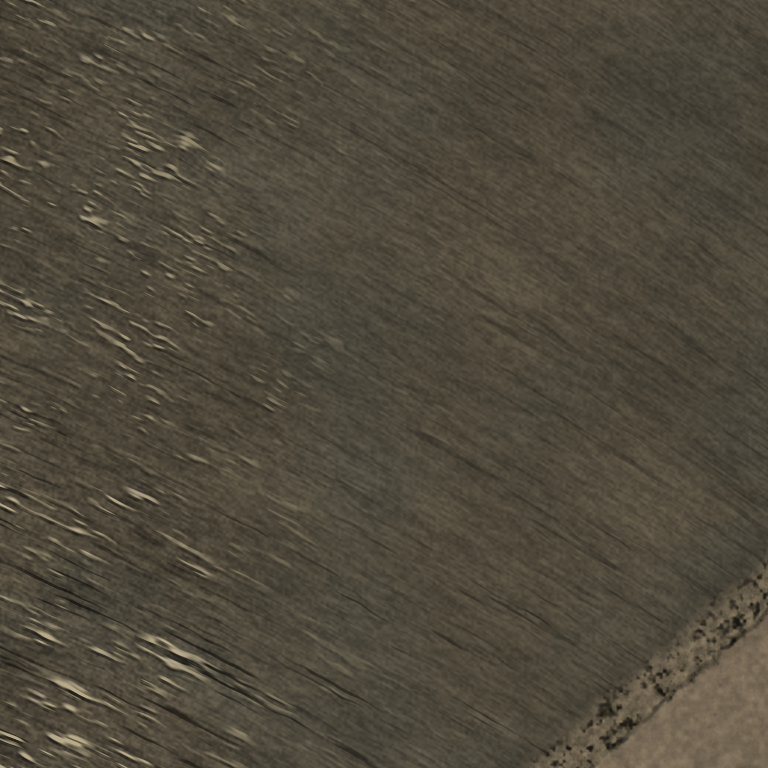
This texture is drawn by a Shadertoy shader. Its source:

```glsl
#define SOIL vec3(0.310, 0.281, 0.228)
#define SOIL_GREY vec3(0.296, 0.280, 0.234)
#define STRAW vec3(0.72, 0.67, 0.54)
#define TRACK vec3(0.465, 0.410, 0.335)
#define VERGE vec3(0.425, 0.380, 0.305)
#define GRAIN 0.50
#define FURROW_DEPTH 0.52
#define STRAW_AMOUNT 1.0
#define VERGE_START 0.450
#define TRACK_START 0.507

float hash(vec2 cell) {
    vec3 h = fract(vec3(cell.xyx) * 0.1031);
    h += dot(h, h.yzx + 33.33);
    return fract((h.x + h.y) * h.z);
}

float noise(vec2 p) {
    vec2 cell = floor(p), f = fract(p);
    f = f * f * (3.0 - 2.0 * f);
    float low = mix(hash(cell), hash(cell + vec2(1, 0)), f.x);
    float high = mix(hash(cell + vec2(0, 1)), hash(cell + vec2(1, 1)), f.x);
    return mix(low, high, f.y);
}

float fbm(vec2 p) {
    float sum = 0.0, weight = 0.5;
    for (int i = 0; i < 4; i++) {
        sum += weight * noise(p);
        p = mat2(1.6, 1.2, -1.2, 1.6) * p + 17.3;
        weight *= 0.5;
    }
    return sum / 0.9375;
}

// Furrow space: x runs along the furrows, y across them
vec2 furrowSpace(vec2 p) {
    float across = p.y + 0.45 * p.x + 0.12 * p.x * p.x;
    across += 0.006 * (fbm(p * 8.0) - 0.5) + 0.003 * (noise(p * 45.0) - 0.5);
    return vec2(p.x - 0.5 * p.y, across) + 7.0;
}

// Long stalks in the lower field, short crumbled ones above
float strawMask(vec2 q, float lower) {
    float longStalk = 0.55 * noise(q * vec2(13, 165)) + 0.45 * noise(q * vec2(38, 290));
    float shortStalk = 0.50 * noise(q * vec2(26, 180)) + 0.50 * noise(q * vec2(60, 290));
    return smoothstep(0.57, 0.86, mix(shortStalk, longStalk, lower));
}

vec3 fieldColor(vec2 p) {
    vec2 q = furrowSpace(p);
    float lower = 1.0 - smoothstep(0.34, 0.50, p.y);
    float left = 1.0 - smoothstep(0.12, 0.52, p.x + 0.2 * (fbm(p * 6.0) - 0.5));
    float rough = 0.30 + 0.70 * left * (0.5 + 0.5 * lower);

    // Broad soil patches
    float patches = fbm(p * 4.5 + 3.0);
    float greyness = smoothstep(0.42, 0.75, patches + 0.2 * (p.x - 0.5));
    vec3 color = mix(SOIL, SOIL_GREY, greyness);
    color *= 1.0 + 0.26 * (fbm(p * vec2(6, 8) + 31.0) - 0.5);

    // Fine grain and tilled bands drawn out along the furrows
    float grain = 0.25 * noise(q * vec2(24, 190)) + 0.40 * noise(q * vec2(75, 300))
                + 0.35 * noise(p * 260.0);
    float bands = 0.5 * noise(q * vec2(3, 42)) + 0.5 * noise(q * vec2(7, 140));
    color *= 1.0 + GRAIN * (0.75 + 0.85 * rough) * (grain - 0.5) + 0.18 * (bands - 0.5);

    // Dark furrow lines, hair thin and broken
    float line = 0.60 * noise(q * vec2(5, 195) + 50.0) + 0.40 * noise(q * vec2(20, 270));
    float nearBottom = 1.0 - smoothstep(0.1, 0.45, p.y);
    float depth = clamp(rough + 0.40 * nearBottom, 0.0, 1.0);
    float group = 0.4 + 0.6 * smoothstep(0.35, 0.65, noise(q * vec2(5, 28) + 9.0));
    color *= 1.0 - FURROW_DEPTH * depth * group * smoothstep(0.62, 0.84, line);

    // Scattered straw with shadows below
    float clump = smoothstep(0.36, 0.60, fbm(p * vec2(11, 15) + 70.0));
    float cover = left * (0.22 + 0.78 * clump) * (0.70 + 0.30 * lower);
    cover += 0.15 * clump * (1.0 - smoothstep(0.45, 0.85, p.x));
    float shadow = strawMask(q + vec2(0.0, 0.0045), lower);
    color *= 1.0 - 0.45 * cover * shadow;
    float stalk = strawMask(q, lower);
    return mix(color, STRAW, clamp(STRAW_AMOUNT * cover * stalk, 0.0, 1.0));
}

void mainImage(out vec4 fragColor, in vec2 fragCoord) {
    vec2 p = fragCoord / iResolution.xy;
    vec3 color = fieldColor(p);

    // Diagonal verge and bare track in the lower right corner
    vec2 edge = vec2(dot(p, vec2(0.755, 0.656)), dot(p, vec2(0.656, -0.755)));
    float side = edge.y + 0.014 * (fbm(p * 45.0) - 0.5);
    float speckle = fbm(p * 130.0);
    float verge = smoothstep(VERGE_START - 0.018, VERGE_START + 0.020, side);
    float track = smoothstep(TRACK_START - 0.004, TRACK_START + 0.004, side);

    float brush = 0.35 * noise(edge * vec2(45, 130)) + 0.30 * noise(edge.yx * vec2(60, 200))
                + 0.35 * noise(p * 230.0);
    vec3 vergeColor = VERGE * (0.65 + 0.70 * speckle);
    vergeColor *= 1.0 - 0.75 * smoothstep(0.46, 0.82, brush);
    float rut = 1.0 - smoothstep(0.001, 0.005, abs(side - TRACK_START + 0.004));
    vergeColor *= 1.0 - 0.60 * rut * noise(edge * vec2(35, 20));

    vec3 trackColor = TRACK * (0.82 + 0.36 * speckle);
    trackColor *= 0.94 + 0.12 * noise(edge * vec2(14, 90));
    color *= 1.0 - 0.10 * smoothstep(VERGE_START - 0.05, VERGE_START, side);
    color = mix(color, vergeColor, verge);
    color = mix(color, trackColor, track);
    fragColor = vec4(clamp(color, 0.0, 1.0), 1.0);
}
```
